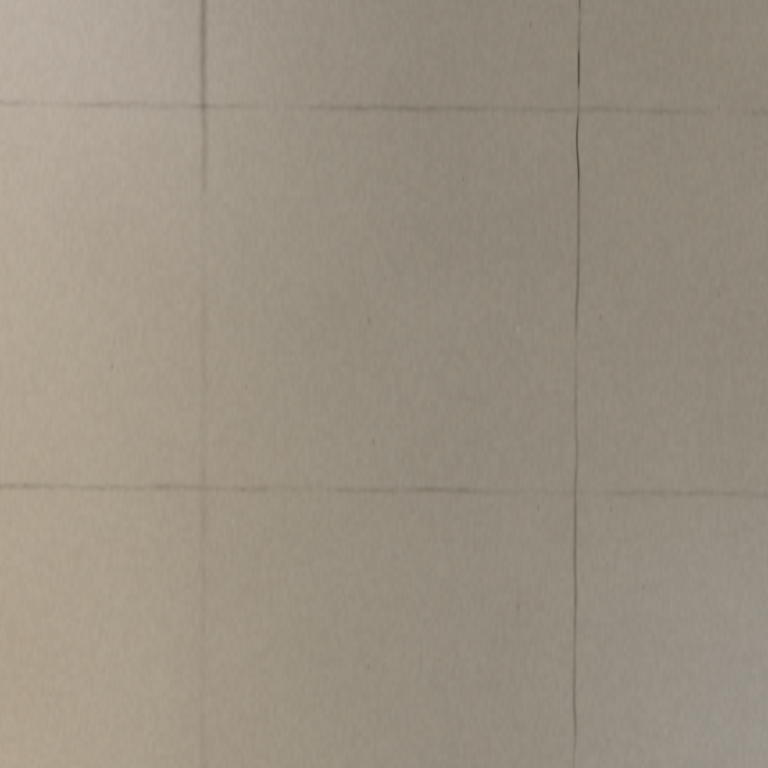
Write a Shadertoy shader that draws this texture.

```glsl
// Matte beige wall panels, a little over two by two, with faint worn seams.
// Seams come from a slightly skewed grid with noise-driven depth; uneven
// light, soft mottling, fibrous grain and small flecks cover the surface.

#define PITCH vec2(0.484, 0.498)
#define ORIGIN vec2(0.264, 0.367)
#define SKEW vec2(0.008, 0.011)
#define WIDE_SEAM 0.0046
#define THIN_SEAM 0.0022
#define SEAM_DEPTH 0.075
#define GRAIN_SCALE vec2(215.0, 135.0)
#define GRAIN_DEPTH 0.035
#define FLECK_CELLS 11.0
#define LIT_COLOR vec3(0.688, 0.636, 0.560)
#define SHADE_COLOR vec3(0.562, 0.532, 0.477)

float hash(vec2 p) {
    vec3 q = fract(vec3(p.xyx) * 0.1031);
    q += dot(q, q.yzx + 33.33);
    return fract((q.x + q.y) * q.z);
}

float noise(vec2 p) {
    vec2 i = floor(p), f = fract(p);
    f = f * f * (3.0 - 2.0 * f);
    return mix(mix(hash(i), hash(i + vec2(1, 0)), f.x),
               mix(hash(i + vec2(0, 1)), hash(i + vec2(1, 1)), f.x), f.y);
}

float fbm(vec2 p) {
    float sum = 0.0, weight = 0.5;
    for (int i = 0; i < 4; i++) {
        sum += weight * noise(p);
        p = p * 2.03 + 17.3;
        weight *= 0.5;
    }
    return sum / 0.9375;
}

// Soft groove profile that never gets thinner than a pixel
float groove(float dist, float width, float pixel) {
    float w = max(width, 0.7 * pixel);
    return exp(-dist * dist / (w * w)) * width / w;
}

// Warm light from the left, cool glow in two opposite corners
vec3 lighting(vec2 p) {
    float shade = smoothstep(-0.08, 0.66, p.x + 0.05 * (p.y - 0.5));
    vec3 color = mix(LIT_COLOR, SHADE_COLOR, shade);
    vec2 top = p - vec2(0.0, 1.05), low = p - vec2(1.05, 0.05);
    color += exp(-7.0 * dot(top, top)) * vec3(0.045, 0.053, 0.080);
    color += exp(-12.0 * dot(low, low)) * vec3(0.036, 0.042, 0.062);
    return color + 0.014 * (0.6 - p.y) * shade;
}

// Darkening by the two seam directions, each with its own wear
float seams(vec2 p, float pixel) {
    vec2 skewed = vec2(p.x / (1.0 + SKEW.x * p.y), p.y + SKEW.y * p.x);
    vec2 grid = (skewed - ORIGIN) / PITCH;
    vec2 id = round(grid);
    vec2 dist = (grid - id) * PITCH;
    dist += 0.003 * (vec2(noise(vec2(p.y * 22.0, id.x)),
                          noise(vec2(p.x * 22.0, id.y + 9.0))) - 0.5);

    // Upright seams: the left is broad and fades low, the right is a crack
    float crack = clamp(id.x, 0.0, 1.0);
    float wear = smoothstep(0.1, 0.85, fbm(vec2(p.y * 13.0, id.x * 5.0 + 3.0)));
    float height = smoothstep(0.62, 0.80, p.y);
    float upright = groove(dist.x, mix(WIDE_SEAM, THIN_SEAM, crack), pixel);
    upright *= (0.2 + 1.3 * wear) * mix(0.28 + 0.72 * height, 1.0, crack);

    // Open, darker stretches near the top of the crack
    float open = smoothstep(0.70, 0.77, p.y) * crack;
    open *= smoothstep(0.35, 0.7, noise(vec2(p.y * 23.0, 7.0)));
    upright += 2.2 * open * groove(dist.x + 0.0005, 0.0013, pixel);

    // Level seams: broad, broken into smudges, weaker toward the right
    float patchy = smoothstep(0.22, 0.8, fbm(vec2(p.x * 17.0, id.y * 4.0 + 2.0)));
    float ragged = 0.5 + noise(p * vec2(120.0, 160.0));
    float level = groove(dist.y, WIDE_SEAM, pixel);
    level *= (0.12 + 0.8 * patchy) * ragged * mix(0.85, 0.55, p.x);
    return SEAM_DEPTH * (upright + level);
}

// Sparse upright flecks, one candidate per cell
float flecks(vec2 p, float pixel) {
    vec2 cell = floor(p * FLECK_CELLS);
    vec2 spot = 0.2 + 0.6 * vec2(hash(cell + 3.1), hash(cell + 8.7));
    vec2 offset = p - (cell + spot) / FLECK_CELLS;
    float size = mix(0.0012, 0.0030, hash(cell + 5.3));
    float shape = length(offset * vec2(1.0, 0.45));
    float chance = hash(cell + 21.0);
    float tone = chance > 0.95 ? -0.7 : step(chance, 0.12);
    return tone * (1.0 - smoothstep(0.0, size + pixel, shape));
}

void mainImage(out vec4 fragColor, in vec2 fragCoord) {
    vec2 p = fragCoord / iResolution.xy;
    float pixel = 1.0 / min(iResolution.x, iResolution.y);
    vec3 color = lighting(p);

    // Broad mottling, then short upright fibres
    color += 0.022 * (fbm(p * 7.0 + 4.0) - 0.5);
    float fibre = 0.6 * noise(p * GRAIN_SCALE)
                + 0.4 * noise(p * GRAIN_SCALE * vec2(1.4, 0.7) + 31.0);
    color += GRAIN_DEPTH * (fibre - 0.5);
    color += 0.006 * (noise(p * 90.0) - 0.5) * vec3(1.0, -0.2, -1.0);

    color -= seams(p, pixel) * vec3(1.0, 0.98, 0.92);
    color -= 0.045 * flecks(p, pixel);
    fragColor = vec4(clamp(color, 0.0, 1.0), 1.0);
}
```
